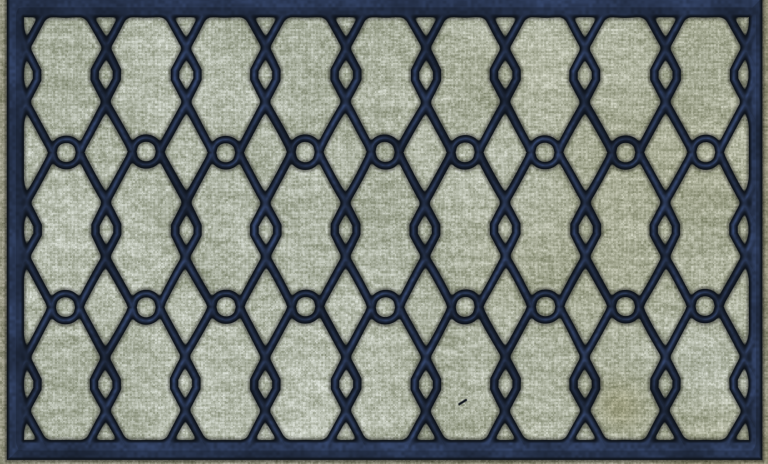
Write a WebGL 1 fragment shader that draws this pattern.

```glsl
precision highp float;
uniform vec2 u_resolution;

#define COLUMNS 9.61                // column pitches across the canvas
#define ROW_PITCH 1.934
#define FIRST_NODE vec2(0.325, 1.0) // centre of the lowest left diamond
#define STRAND 0.052                // half width of a strand
#define RING_RADIUS 0.168
#define CROSSING 0.338              // height of a crossing above its diamond
#define WEAVE 21.0                  // carpet loops per column pitch
#define WOBBLE 0.022
#define RUBBER_DARK vec3(0.055, 0.075, 0.105)
#define RUBBER_LIGHT vec3(0.19, 0.25, 0.38)
#define CARPET_DARK vec3(0.45, 0.48, 0.38)
#define CARPET_LIGHT vec3(0.87, 0.89, 0.86)

float hash(vec2 p) {
  return fract(sin(dot(p, vec2(127.1, 311.7))) * 43758.5);
}

float noise(vec2 p) {
  vec2 i = floor(p), f = fract(p);
  f = f * f * (3.0 - 2.0 * f);
  return mix(mix(hash(i), hash(i + vec2(1.0, 0.0)), f.x),
             mix(hash(i + vec2(0.0, 1.0)), hash(i + 1.0), f.x), f.y);
}

float smoothMin(float a, float b, float k) {
  float h = max(k - abs(a - b), 0.0) / k;
  return min(a, b) - h * h * k * 0.25;
}

float segment(vec2 p, vec2 a, vec2 b) {
  vec2 pa = p - a, ba = b - a;
  return length(pa - ba * clamp(dot(pa, ba) / dot(ba, ba), 0.0, 1.0));
}

float box(vec2 p, vec2 low, vec2 high) {
  vec2 d = abs(p - 0.5 * (low + high)) - 0.5 * (high - low);
  return length(max(d, 0.0)) + min(max(d.x, d.y), 0.0);
}

// Crossing strands, small diamonds and rings, folded into one quadrant
float lattice(vec2 p) {
  p += WOBBLE * (vec2(noise(p * 1.7), noise(p * 1.7 + 31.0)) - 0.5);
  vec2 pitch = vec2(1.0, ROW_PITCH);
  vec2 q = mod(p - FIRST_NODE + 0.5 * pitch, pitch) - 0.5 * pitch;
  q = vec2(sqrt(q.x * q.x + 0.0006), abs(q.y));
  vec2 cross = vec2(0.0, CROSSING);
  vec2 side = vec2(0.142, 0.055);
  float diamond = min(segment(q, cross, side), segment(q, side, vec2(side.x, 0.0)));
  float arm = segment(q, cross, vec2(0.315, 0.925));
  float strands = smoothMin(diamond, arm, 0.04) - STRAND;
  float ring = abs(length(q - 0.5 * pitch) - RING_RADIUS) - 0.9 * STRAND;
  return smoothMin(strands, ring, 0.05);
}

// Signed distance to all rubber parts, negative inside
float rubber(vec2 p) {
  float frame = -box(p, vec2(0.30, 0.30), vec2(9.37, 5.59));
  float outer = box(p, vec2(0.085, 0.05), vec2(9.54, 5.85));
  return max(smoothMin(lattice(p), frame, 0.07), outer);
}

vec3 carpet(vec2 p) {
  vec2 w = p * WEAVE + 0.6 * noise(p * 6.0);
  float loops = 0.5 + 0.25 * (sin(6.2832 * w.x) + sin(6.2832 * w.y));
  float grain = 0.6 * noise(p * vec2(24.0, 30.0)) + 0.4 * hash(floor(p * 48.0));
  float rows = noise(p * vec2(2.5, 14.0));
  float patches = noise(p * 1.3 + 7.0);
  float tone = 0.56 + 0.62 * (grain - 0.5) + 0.2 * (loops - 0.5)
             + 0.22 * (rows - 0.5) + 0.2 * (patches - 0.5);
  vec3 color = mix(CARPET_DARK, CARPET_LIGHT, clamp(tone, 0.0, 1.0));

  // Warm worn areas towards the right and a soft stain
  float worn = 0.5 * smoothstep(3.0, 9.0, p.x) * noise(p * 0.8 + 3.0);
  worn += 0.7 * exp(-9.0 * dot(p - vec2(7.75, 0.7), p - vec2(7.75, 0.7)));
  return color * mix(vec3(1.0), vec3(0.90, 0.87, 0.76), worn);
}

vec3 rubberColor(vec2 p, float d) {
  float slope = rubber(p + vec2(-0.025, 0.025)) - d;
  float crown = smoothstep(0.005, 0.05, -d);
  float scuff = noise(p * 2.2 + 11.0);
  float gloss = crown * (0.35 + 0.5 * scuff) + 9.0 * max(slope, 0.0) * crown;
  gloss *= 0.8 + 0.4 * noise(p * 23.0);
  return mix(RUBBER_DARK, RUBBER_LIGHT, clamp(gloss, 0.0, 1.15));
}

void main() {
  float pixel = COLUMNS / u_resolution.x;
  vec2 p = gl_FragCoord.xy * pixel;
  float d = rubber(p);

  // Carpet with contact shadow, and a duller floor outside the mat
  vec3 color = carpet(p);
  color *= mix(0.62, 1.0, smoothstep(0.0, 0.055, d));
  float outside = step(0.0, box(p, vec2(0.085, 0.05), vec2(9.54, 5.85)));
  color *= mix(vec3(1.0), vec3(0.85, 0.82, 0.78), outside);

  // A stray dark fibre
  float fibre = segment(p, vec2(5.75, 0.75), vec2(5.83, 0.80)) - 0.014;
  color = mix(color, RUBBER_DARK, 1.0 - smoothstep(-pixel, pixel, fibre));

  float cover = 1.0 - smoothstep(-0.75 * pixel, 0.75 * pixel, d);
  color = mix(color, rubberColor(p, d), cover);
  gl_FragColor = vec4(color, 1.0);
}
```
